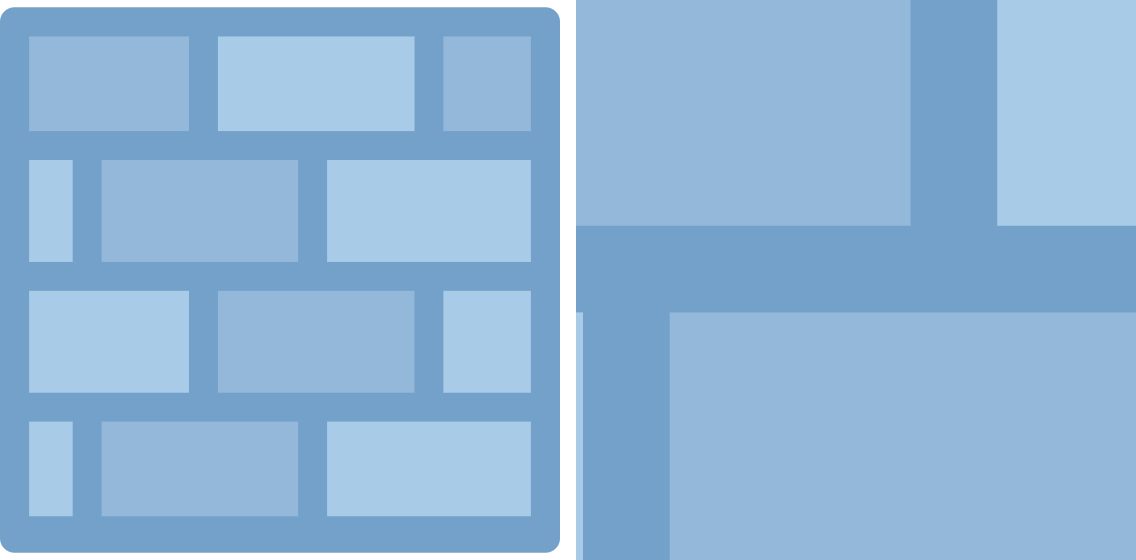
Left: the whole. Right: its middle third, enlarged.
Reproduce this pattern procedurally as a WebGL 2 fragment shader.

```glsl
#version 300 es
precision highp float;
// Draws a blue brick wall panel: four staggered courses inside a rounded frame on white.

#define PANEL_HALF vec2(0.5, 0.487)
#define PANEL_RADIUS 0.026
#define WALL_CENTER vec2(0.5, 0.5065)
#define WALL_HALF vec2(0.448, 0.4284)
#define COURSES 4.0
#define COURSE_PITCH 0.2336
#define BRICK_PITCH 0.4027
#define FIRST_JOINT vec2(0.3633, 0.1556)
#define JOINT_HALF 0.0258

uniform vec2 u_resolution;
out vec4 outColor;

const vec3 BACKGROUND = vec3(1.0);
const vec3 MORTAR = vec3(0.45, 0.63, 0.79);
const vec3 LIGHT_BRICK = vec3(0.66, 0.80, 0.91);
const vec3 DARK_BRICK = vec3(0.58, 0.72, 0.85);

float boxDistance(vec2 p, vec2 halfSize, float radius) {
  vec2 d = abs(p) - halfSize + radius;
  return length(max(d, 0.0)) + min(max(d.x, d.y), 0.0) - radius;
}

// Coverage of a shape from its signed distance, softened over one pixel.
float coverage(float d, float pixel) {
  return clamp(0.5 - d / pixel, 0.0, 1.0);
}

void main() {
  vec2 uv = gl_FragCoord.xy / u_resolution;
  float pixel = 1.0 / min(u_resolution.x, u_resolution.y);
  vec2 wall = uv - WALL_CENTER;

  // Courses count from the top, with a mortar joint at every whole number.
  float height = 0.5 * COURSES - wall.y / COURSE_PITCH;
  float course = clamp(floor(height), 0.0, COURSES - 1.0);
  float bedJoint = abs(fract(height + 0.5) - 0.5) * COURSE_PITCH;

  float brick = boxDistance(wall, WALL_HALF, 0.0);
  brick = max(brick, JOINT_HALF - bedJoint);

  // Two upright joints split each course; alternate courses are shifted.
  float firstJoint = mod(course, 2.0) < 0.5 ? FIRST_JOINT.x : FIRST_JOINT.y;
  float column = 0.0;
  for (int i = 0; i < 2; i++) {
    float fromJoint = uv.x - firstJoint - float(i) * BRICK_PITCH;
    brick = max(brick, JOINT_HALF - abs(fromJoint));
    column += step(0.0, fromJoint);
  }

  // Tones alternate along a course; the top course swaps them.
  float tone = mod(column + (course < 0.5 ? 1.0 : 0.0), 2.0);
  vec3 brickColor = mix(LIGHT_BRICK, DARK_BRICK, tone);

  // Layer the bricks on the mortar, then the panel on the background.
  vec3 color = mix(MORTAR, brickColor, coverage(brick, pixel));
  float panel = boxDistance(uv - 0.5, PANEL_HALF, PANEL_RADIUS);
  color = mix(BACKGROUND, color, coverage(panel, pixel));
  outColor = vec4(color, 1.0);
}
```
